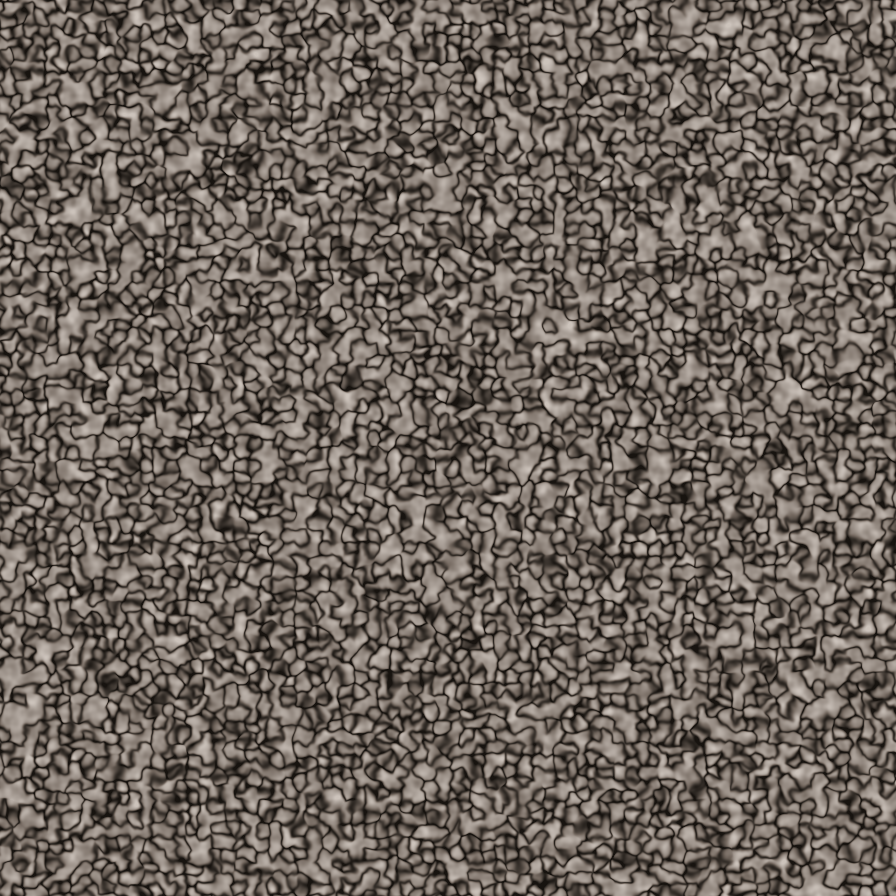
Write a WebGL 1 fragment shader that draws this texture.

```glsl
precision highp float;
// Pebbled grain: soft, rounded, partly merged cells parted by dark creases.
// Gaussian weights of jittered seeds are summed in four random families, so
// like neighbors fuse into lobes; gradient noise varies outline and relief.

uniform vec2 u_resolution;

const float SEEDS_ACROSS = 76.0;
const float SEED_JITTER = 0.78;
const float CREASE_SHARPNESS = 6.2;

const vec3 CREASE_COLOR = vec3(0.09, 0.075, 0.06);
const vec3 SLOPE_COLOR = vec3(0.45, 0.405, 0.37);
const vec3 CROWN_COLOR = vec3(0.80, 0.765, 0.735);

vec3 hash3(vec2 p) {
  vec3 q = fract(p.xyx * vec3(0.1031, 0.1030, 0.0973));
  q += dot(q, q.yxz + 33.33);
  return fract((q.xxy + q.yzz) * q.zyx);
}

float cornerSlope(vec2 corner, vec2 offset) {
  float angle = 6.28318 * hash3(corner).x;
  return dot(vec2(cos(angle), sin(angle)), offset);
}

// Gradient noise, roughly -0.7 to 0.7.
float gradientNoise(vec2 p) {
  vec2 cell = floor(p);
  vec2 f = fract(p);
  vec2 u = f * f * f * (f * (f * 6.0 - 15.0) + 10.0);
  vec2 e = vec2(1.0, 0.0);
  float low = mix(cornerSlope(cell, f), cornerSlope(cell + e, f - e), u.x);
  float high = mix(cornerSlope(cell + e.yx, f - e.yx),
                   cornerSlope(cell + e.xx, f - e.xx), u.x);
  return mix(low, high, u.y);
}

vec2 warp(vec2 p, float frequency, float amount) {
  vec2 q = p * frequency;
  return p + amount * vec2(gradientNoise(q + 17.3), gradientNoise(q + 91.7));
}

// One component is 1, chosen by a value from 0 to 1.
vec4 familyMask(float choice) {
  vec4 start = vec4(0.0, 0.25, 0.5, 0.75);
  return step(start, vec4(choice)) * (1.0 - step(start + 0.25, vec4(choice)));
}

// Dominance of the strongest family: 1 inside a grain, 1/2 on a crease,
// and less where several creases meet.
float grainField(vec2 p, float sharpness) {
  vec2 cell = floor(p);
  vec2 f = fract(p);
  vec4 families = vec4(0.0);
  for (int y = -1; y <= 1; y++) {
    for (int x = -1; x <= 1; x++) {
      vec2 neighbor = vec2(float(x), float(y));
      vec3 random = hash3(cell + neighbor + 5.0);
      vec2 seed = 0.5 + SEED_JITTER * (random.xy - 0.5);
      vec2 toSeed = neighbor + seed - f;
      float weight = exp(-sharpness * dot(toSeed, toSeed));
      float choice = hash3(cell.yx + neighbor.yx + 207.0).y;
      families += weight * familyMask(choice);
    }
  }
  float total = dot(families, vec4(1.0));
  return dot(families, families) / (total * total);
}

vec3 grainColor(float tone) {
  vec3 lower = mix(CREASE_COLOR, SLOPE_COLOR, clamp(tone * 2.0, 0.0, 1.0));
  return mix(lower, CROWN_COLOR, clamp(tone * 2.0 - 1.0, 0.0, 1.0));
}

void main() {
  vec2 p = gl_FragCoord.xy / u_resolution.y * SEEDS_ACROSS + 20.0;

  // Uneven grain sizes, then wobbly outlines.
  vec2 bent = warp(warp(p, 0.43, 0.42), 1.25, 0.3);
  float tone = 1.28 * (grainField(bent, CREASE_SHARPNESS) - 0.39);

  // Mottled crowns and patches where the relief fades.
  tone *= 1.0 + 0.38 * gradientNoise(p * 0.9 + 41.0);
  tone += 0.16 * gradientNoise(p * 1.5 + 63.0);
  float relief = 1.0 + 0.4 * gradientNoise(p * 0.37 + 7.0);
  tone = mix(0.42, tone, relief);

  gl_FragColor = vec4(grainColor(tone), 1.0);
}
```
